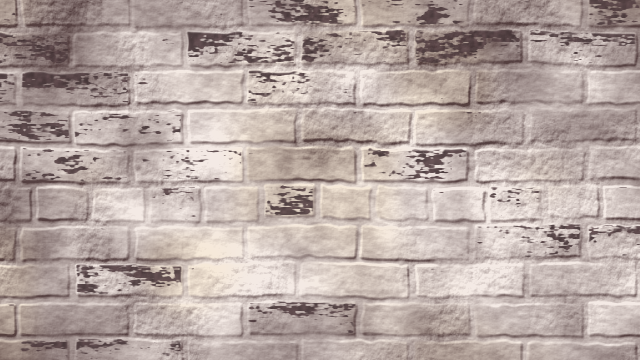
Give the GLSL for this texture, as a WebGL 1 fragment shader.

```glsl
precision highp float;
uniform vec2 u_resolution;

#define ROWS 9.27
#define ROW_SHIFT 0.29
#define BRICK_WIDTH 0.315
#define HEADER_ROW 5.0
#define JOINT vec2(0.0085, 0.0090)
#define LIGHT_DIR vec2(-0.5, 0.86)
#define GRAIN 0.75
#define WORN_SHARE 0.34
#define BRIGHTNESS 0.80
#define SHADE_COLOR vec3(0.39, 0.31, 0.31)
#define PAINT_COLOR vec3(0.94, 0.90, 0.88)
#define CHIP_COLOR vec3(0.29, 0.22, 0.23)

float hash(vec2 p) {
  p = fract(p * vec2(0.1031, 0.1137));
  p += dot(p, p.yx + 33.33);
  return fract((p.x + p.y) * p.x * 17.3);
}

float noise(vec2 p) {
  vec2 i = floor(p), f = fract(p);
  f = f * f * (3.0 - 2.0 * f);
  return mix(mix(hash(i), hash(i + vec2(1.0, 0.0)), f.x),
             mix(hash(i + vec2(0.0, 1.0)), hash(i + 1.0), f.x), f.y);
}

float fbm(vec2 p) {
  float sum = 0.0, amp = 0.5;
  for (int i = 0; i < 3; i++) {
    sum += amp * noise(p);
    p = p * 2.03 + 17.7;
    amp *= 0.55;
  }
  return sum / 0.93;
}

// x: signed distance to the brick, y: height inside its row, zw: cell id
vec4 brick(vec2 p) {
  p.y += 0.014 * (noise(p * 3.5 + 4.0) - 0.5);
  p += 0.008 * (vec2(noise(p * 35.0), noise(p * 35.0 + 50.0)) - 0.5);
  float r = (1.0 - p.y) * ROWS + ROW_SHIFT;
  float row = floor(r);
  float header = 1.0 - step(0.5, abs(row - HEADER_ROW));
  float width = BRICK_WIDTH * mix(1.0, 0.5, header);
  float start = mix(0.05 + 0.15 * mod(row, 2.0), 0.093, header);
  float c = (p.x - start) / width;
  vec2 id = vec2(floor(c), row) + 20.0;
  vec2 local = vec2((fract(c) - 0.5) * width, (0.5 - fract(r)) / ROWS);
  vec2 jitter = vec2(hash(id + 3.1), hash(id + 7.7)) - 0.5;
  vec2 halfSize = 0.5 * vec2(width, 1.0 / ROWS) - JOINT - 0.003 * jitter.yx;
  vec2 q = abs(local - 0.006 * jitter) - halfSize + 0.006;
  float d = length(max(q, 0.0)) + min(max(q.x, q.y), 0.0) - 0.006;
  return vec4(d, local.y * ROWS, id);
}

// Relief of brick faces, partly filled joints, brushed paint and crusty lumps
float relief(vec2 p) {
  float depth = mix(0.45, 1.15, smoothstep(0.2, 0.8, noise(p * 7.0 + 12.0)));
  float face = depth * smoothstep(0.004, -0.006, brick(p).x);
  float crust = smoothstep(0.4, 0.85, noise(p * 8.0 + 31.0));
  return face + GRAIN * (0.45 + 0.9 * crust) * fbm(p * 70.0);
}

// Bare brick left in dry-brushed streaks where paint has flaked off
float chips(vec2 p, vec4 b) {
  float worn = 1.0 - smoothstep(WORN_SHARE - 0.02, WORN_SHARE + 0.02, hash(b.zw + 1.3));
  float streak = 0.30 * noise(p * vec2(30.0, 150.0)) + 0.26 * noise(p * vec2(75.0, 230.0));
  streak += 0.44 * noise(p * vec2(10.0, 22.0));
  float bias = mix(-0.30, 0.13 * hash(b.zw + 5.9) - 0.09, worn);
  bias += 0.15 * b.y + 0.13 * (p.y - 0.5);
  streak += 0.12 * (noise(p * 130.0) - 0.5);
  return smoothstep(0.53, 0.66, streak + bias) * smoothstep(0.0, -0.006, b.x);
}

void main() {
  vec2 p = gl_FragCoord.xy / u_resolution.y;
  vec2 uv = gl_FragCoord.xy / u_resolution;
  vec4 b = brick(p);
  float face = smoothstep(0.004, -0.004, b.x);

  // Raking light and the shadow it throws below each brick
  float h = relief(p);
  float slope = h - relief(p + LIGHT_DIR * 0.004);
  float shadow = max(relief(p + LIGHT_DIR * 0.010) - h, 0.0);

  // Paint tone: stains, variation between bricks and darker corners
  float tone = BRIGHTNESS + 0.62 * slope - 0.34 * shadow;
  tone += 0.95 * (fbm(p * 5.0 + 9.0) - 0.5);
  tone += 0.35 * (fbm(p * vec2(40.0, 100.0)) - 0.5);
  tone += face * 0.26 * (hash(b.zw) - 0.5) - 0.03 * (1.0 - face);
  vec2 fromCenter = (uv - vec2(0.56, 0.53)) * vec2(1.0, 0.85);
  tone -= 0.85 * dot(fromCenter, fromCenter);
  vec3 color = mix(SHADE_COLOR, PAINT_COLOR, clamp(tone, -0.1, 1.03));

  // Cream patches, mostly on the upper bricks
  float cream = smoothstep(0.40, 0.80, noise(p * 4.0 + 60.0) + 0.35 * (uv.y - 0.5));
  color *= mix(vec3(1.0), vec3(1.01, 0.995, 0.94), cream * (0.3 + 0.6 * face));

  vec3 bare = CHIP_COLOR * (0.85 + 0.4 * noise(p * 90.0)) + 0.12 * slope;
  color = mix(color, bare, 0.9 * chips(p, b));
  gl_FragColor = vec4(clamp(color, 0.0, 1.0), 1.0);
}
```
